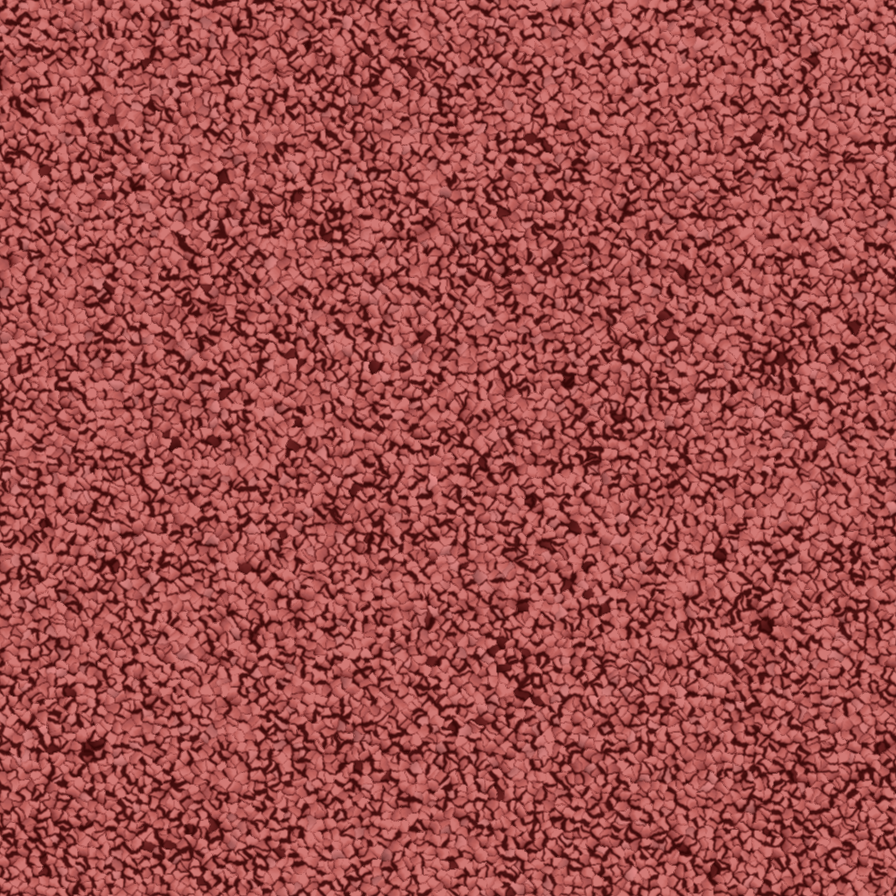
Reproduce this texture procedurally as a Shadertoy shader.

```glsl
const float GRAINS = 94.0;        // grains across the canvas
const float JITTER = 1.0;         // irregularity of grain centres
const float WARP = 0.11;          // bend of grain outlines
const float CHIP = 0.035;         // small chips in the outlines
const float GAP_MIN = -0.14;      // tightest contact, negative means closed
const float GAP_RANGE = 0.30;     // extra width of the widest crevices
const float SHADOW_WIDTH = 0.08;  // widening on the side away from light
const float EDGE_SOFT = 0.23;     // softness of the grain rim
const float CREVICE = 0.08;       // brightness left in the crevices
const float PATCH_GAP = 0.016;    // looser and tighter regions
const float PIT_SHARE = 0.012;    // share of missing grains
const float TONE_MEAN = 0.88;     // usual brightness of a grain
const float TONE_SPREAD = 0.38;   // brightness range between grains
const float TILT = 0.50;          // slope of grain faces
const float SAMPLE_STEP = 0.0006; // smoothing radius on the canvas
const vec2 LIGHT = vec2(0.5, 0.866);
const vec3 PALE_GRAIN = vec3(0.80, 0.50, 0.50);
const vec3 RAMP[6] = vec3[6](
    vec3(0.20, 0.02, 0.02), vec3(0.40, 0.12, 0.12),
    vec3(0.56, 0.23, 0.22), vec3(0.66, 0.325, 0.32),
    vec3(0.755, 0.38, 0.36), vec3(0.825, 0.475, 0.46));

vec3 hash3(vec2 p) {
    vec3 q = fract(p.xyx * vec3(0.1031, 0.1030, 0.0973));
    q += dot(q, q.yxz + 33.33);
    return fract((q.xxy + q.yzz) * q.zyx);
}

vec2 grainCentre(vec2 id) {
    return id + 0.5 + JITTER * (hash3(id + 17.0).xy - 0.5);
}

// Slow variation from layered sines, about -1 to 1
float patches(vec2 uv) {
    float s = sin(uv.x * 7.0 + 2.0 * sin(uv.y * 5.0 + 1.0));
    s += sin(uv.y * 11.0 + 1.7 * sin(uv.x * 9.0 + 0.6));
    s += sin(dot(uv, vec2(17.0, -21.0)) + 2.0 * sin(uv.x * 13.0));
    return s / 3.0;
}

vec3 toneRamp(float tone) {
    float t = clamp(tone, 0.0, 1.0) * 5.0;
    int i = min(int(t), 4);
    return mix(RAMP[i], RAMP[i + 1], t - float(i));
}

vec3 granules(vec2 uv) {
    vec2 p = uv * GRAINS;
    p += WARP * sin(p.yx * vec2(4.1, 3.7) + 2.0 * sin(p * 1.3));
    p += CHIP * sin(p.yx * vec2(10.7, 11.9) + 2.0 * sin(p * 2.9));
    vec2 cell = floor(p);

    // Nearest grain
    vec2 id = cell;
    float nearest = 9.0;
    for (int y = -1; y <= 1; y++)
    for (int x = -1; x <= 1; x++) {
        vec2 other = cell + vec2(x, y);
        vec2 d = grainCentre(other) - p;
        if (dot(d, d) < nearest) { nearest = dot(d, d); id = other; }
    }
    vec2 centre = grainCentre(id);
    vec2 local = p - centre;

    // Rim distance, with its own crevice width for each pair of grains
    float patchiness = patches(uv);
    float rim = 9.0;
    for (int y = -2; y <= 2; y++)
    for (int x = -2; x <= 2; x++) {
        if (x == 0 && y == 0) continue;
        vec2 other = id + vec2(x, y);
        vec2 span = grainCentre(other) - centre;
        vec2 normal = normalize(span);
        float h = hash3(id + other + 211.0).x;
        float gap = GAP_MIN + GAP_RANGE * h * h * h + PATCH_GAP * patchiness;
        gap += SHADOW_WIDTH * max(-dot(normal, LIGHT), 0.0);
        rim = min(rim, 0.5 * length(span) - dot(local, normal) - gap);
    }

    // Tilted face, crevice shadow and occasional pit
    vec3 trait = hash3(id + 71.0);
    float angle = 6.2832 * trait.y;
    float tone = TONE_MEAN + TONE_SPREAD * (trait.x - 0.5);
    tone += TILT * dot(local, vec2(cos(angle), sin(angle)));
    tone += 0.22 * dot(local, LIGHT);
    tone += 0.03 * sin(p.x * 9.0 + 3.0 * sin(p.y * 7.0));
    tone -= 0.015 * patchiness;
    float lit = smoothstep(0.0, EDGE_SOFT, rim);
    tone *= mix(CREVICE, 1.0, lit);
    if (trait.z < PIT_SHARE) tone *= 0.2;

    // A few greyer, paler grains
    float pale = 0.5 * smoothstep(0.88, 0.98, trait.z) * lit;
    return mix(toneRamp(tone), PALE_GRAIN * (0.55 + 0.45 * tone), pale);
}

void mainImage(out vec4 fragColor, in vec2 fragCoord) {
    // Four samples per pixel smooth the edges
    vec2 uv = fragCoord / iResolution.y;
    vec3 colour = vec3(0.0);
    for (int i = 0; i < 4; i++) {
        vec2 corner = vec2(i & 1, i >> 1) * 2.0 - 1.0;
        colour += granules(uv + corner * SAMPLE_STEP);
    }
    fragColor = vec4(colour / 4.0, 1.0);
}
```
